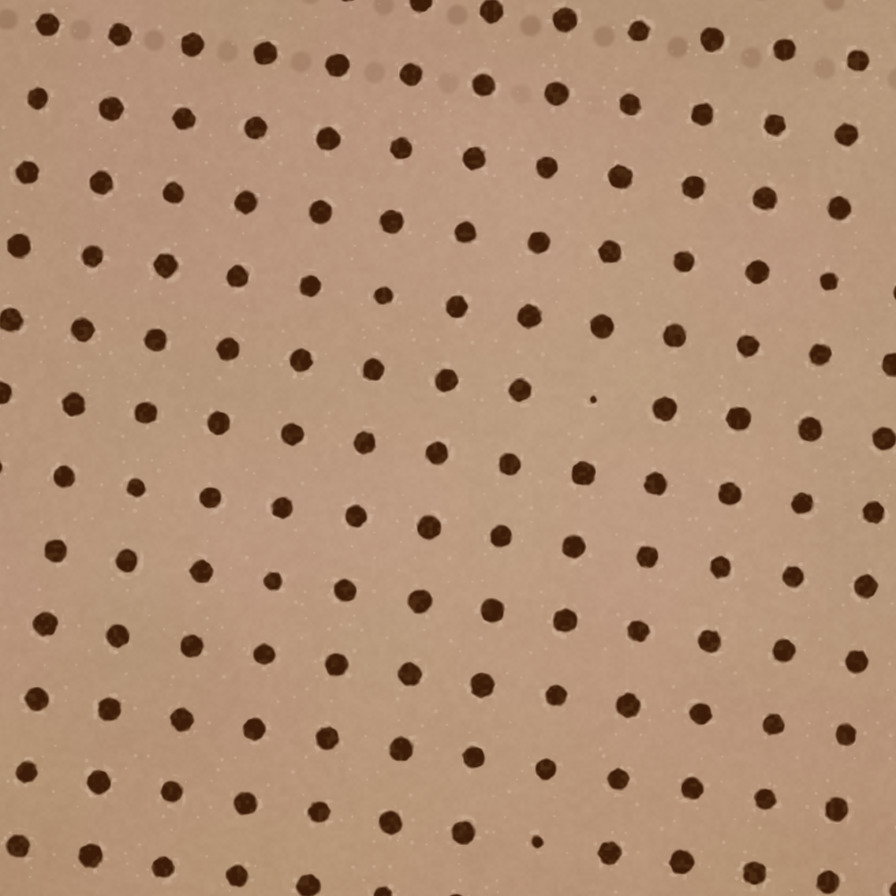
This texture is drawn by a Shadertoy shader. Its source:

```glsl
const vec3 TAN = vec3(0.705, 0.572, 0.470);
const vec3 PALE_TAN = vec3(0.755, 0.627, 0.525);
const vec3 DOT_DARK = vec3(0.235, 0.110, 0.030);
const vec3 DOT_BROWN = vec3(0.330, 0.195, 0.095);
const vec3 GHOST_BROWN = vec3(0.560, 0.420, 0.320);
const vec3 FLECK = vec3(0.830, 0.725, 0.630);

// Lattice: one dot's centre, then the steps along a row and down a column
const vec2 DOT_ORIGIN = vec2(0.4780, 0.4115);
const mat2 DOT_STEPS = mat2(0.0813, -0.0111, -0.0103, -0.0824);
const vec2 GHOST_ORIGIN = vec2(0.4284, 0.9950);
const mat2 GHOST_STEPS = mat2(0.0820, -0.0119, -0.0104, -0.0760);

const float DOT_RADIUS = 0.0127;
const float DOT_SOFTNESS = 0.0021;
const float DOT_JITTER = 0.0022;
const float GHOST_RADIUS = 0.0115;
const float GHOST_SOFTNESS = 0.0035;
const float GHOST_STRENGTH = 0.55;
const float SPECK_CELLS = 75.0;
const float SPECK_CHANCE = 0.13;
const vec2 WORN_CELL = vec2(2.0, -2.0);
const vec2 SMALL_CELL = vec2(2.0, 4.0);

float hash(vec2 p) {
    vec3 q = fract(vec3(p.xyx) * 0.1031);
    q += dot(q, q.yzx + 33.33);
    return fract((q.x + q.y) * q.z);
}

vec2 hash2(vec2 p) {
    return vec2(hash(p + 17.3), hash(p + 71.9));
}

float noise(vec2 p) {
    vec2 i = floor(p), f = fract(p);
    f = f * f * (3.0 - 2.0 * f);
    return mix(mix(hash(i), hash(i + vec2(1, 0)), f.x),
               mix(hash(i + vec2(0, 1)), hash(i + vec2(1, 1)), f.x), f.y);
}

vec2 nearestCell(vec2 p, vec2 origin, mat2 steps) {
    return round(inverse(steps) * (p - origin));
}

float disc(float dist, float radius, float softness) {
    return 1.0 - smoothstep(radius - softness, radius + softness, dist);
}

// Dots differ a little in size; a few are shrunken
float dotScale(vec2 cell) {
    if (cell == WORN_CELL) return 0.28;
    if (cell == SMALL_CELL) return 0.50;
    float shrunken = step(0.93, hash(cell + 40.5));
    return mix(0.91 + 0.14 * hash(cell + 9.1), 0.78, shrunken);
}

// Uneven tan ground with a pale middle, blotchy tint and fine grain
vec3 ground(vec2 p) {
    float blotch = noise(p * 5.0) + 0.5 * noise(p * 17.0) - 0.75;
    float grain = noise(p * 240.0) + noise(p * 110.0) - 1.0;
    float glow = 0.76 - 1.15 * length(p - vec2(0.60, 0.53));
    vec3 color = mix(TAN, PALE_TAN, glow + 0.35 * blotch + 0.32 * grain);
    float tint = noise(p * 7.0 + 31.0) - 0.5;
    color += tint * vec3(0.012, -0.010, 0.014);
    color.b -= 0.018 * (1.0 - smoothstep(0.0, 0.45, p.y));
    return color;
}

// Sparse pale specks
float specks(vec2 p) {
    vec2 cell = floor(p * SPECK_CELLS);
    vec2 center = 0.25 + 0.5 * hash2(cell);
    float present = step(1.0 - SPECK_CHANCE, hash(cell + 5.7));
    float size = 0.08 + 0.10 * hash(cell + 88.0);
    return present * disc(length(fract(p * SPECK_CELLS) - center), size, 0.08);
}

void mainImage(out vec4 fragColor, in vec2 fragCoord) {
    vec2 p = fragCoord / iResolution.y;
    float pixel = 1.0 / iResolution.y;
    vec3 color = ground(p);
    color = mix(color, FLECK, 0.4 * specks(p));

    // Faint second lattice, fading below the top edge
    vec2 ghost = nearestCell(p, GHOST_ORIGIN, GHOST_STEPS);
    vec2 ghostCenter = GHOST_ORIGIN + GHOST_STEPS * ghost;
    float ghostFade = smoothstep(0.88, 0.965, ghostCenter.y + 0.035 * p.x)
                    * (0.65 + 0.35 * hash(ghost + 3.0));
    float ghostMask = disc(distance(p, ghostCenter), GHOST_RADIUS, max(GHOST_SOFTNESS, pixel));
    color = mix(color, GHOST_BROWN, GHOST_STRENGTH * ghostFade * ghostMask);

    // Dark dots with slightly ragged rims
    vec2 cell = nearestCell(p, DOT_ORIGIN, DOT_STEPS);
    vec2 center = DOT_ORIGIN + DOT_STEPS * cell + DOT_JITTER * (hash2(cell) - 0.5);
    float radius = DOT_RADIUS * dotScale(cell);
    float dist = distance(p, center) + 0.0022 * (noise(p * 190.0) - 0.5);

    // Broken pale flecks around each rim
    float rim = smoothstep(radius, radius + 0.003, dist)
              * (1.0 - smoothstep(radius + 0.004, radius + 0.010, dist));
    color = mix(color, FLECK, 0.5 * rim * smoothstep(0.55, 0.85, noise(p * 170.0 + 12.0)));

    float mottle = smoothstep(0.35, 0.95, noise(p * 210.0 + 50.0));
    vec3 dotColor = mix(DOT_DARK, DOT_BROWN, 0.7 * mottle);
    color = mix(color, dotColor, disc(dist, radius, max(DOT_SOFTNESS, pixel)));

    fragColor = vec4(clamp(color, 0.0, 1.0), 1.0);
}
```
